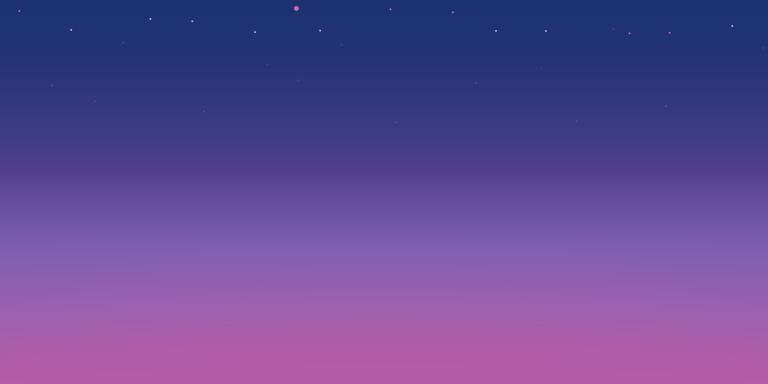
Write a Shadertoy shader that draws this background.

```glsl
// Dusk sky: a vertical gradient from deep blue through violet to pink,
// with the pink domed slightly toward the centre. Hashed stars are spread
// one per column: a bright row near the top and fainter ones below.
#define BRIGHT_STARS 13
#define FAINT_STARS 14
#define STAR_RADIUS 0.0024
#define DOME_BEND 0.04
#define ORB_POS vec2(0.386, 0.978)
#define ORB_RADIUS 0.0062

const vec3 PINK = vec3(0.84, 0.42, 0.76);
const vec3 PALE = vec3(0.76, 0.78, 0.88);

// Three random values in 0..1 from one seed
vec3 hash3(float seed) {
    vec3 p = fract(seed * vec3(0.1031, 0.1030, 0.0973));
    p += dot(p, p.yzx + 33.33);
    return fract((p.xxy + p.yzz) * p.zyx);
}

// Sky colour by height, 0 at the bottom and 1 at the top
vec3 skyColor(float height) {
    const int STOPS = 9;
    float heights[STOPS] = float[](0.0, 0.10, 0.216, 0.357, 0.5, 0.55, 0.656, 0.87, 1.0);
    vec3 colors[STOPS] = vec3[](
        vec3(0.71, 0.36, 0.65), vec3(0.69, 0.36, 0.66), vec3(0.61, 0.38, 0.69),
        vec3(0.50, 0.37, 0.69), vec3(0.37, 0.29, 0.60), vec3(0.32, 0.25, 0.56),
        vec3(0.24, 0.23, 0.51), vec3(0.13, 0.20, 0.45), vec3(0.11, 0.20, 0.44));
    vec3 color = colors[0];
    for (int i = 1; i < STOPS; i++) {
        float t = clamp((height - heights[i - 1]) / (heights[i] - heights[i - 1]), 0.0, 1.0);
        color = mix(color, colors[i], t);
    }
    return color;
}

// Antialiased disc coverage
float disc(vec2 p, vec2 center, float radius, float pixel) {
    return clamp((radius - length(p - center)) / pixel + 0.5, 0.0, 1.0);
}

void mainImage(out vec4 fragColor, in vec2 fragCoord) {
    vec2 uv = fragCoord / iResolution.xy;
    float aspect = iResolution.x / iResolution.y;
    float pixel = 1.0 / iResolution.y;
    vec2 p = vec2(uv.x * aspect, uv.y);

    // Gradient, with the lower bands sinking toward both sides
    float side = 2.0 * uv.x - 1.0;
    float bend = DOME_BEND * side * side * (1.0 - smoothstep(0.1, 0.45, uv.y));
    vec3 color = skyColor(uv.y + bend);

    // Bright stars close to the top edge
    for (int i = 0; i < BRIGHT_STARS; i++) {
        vec3 rnd = hash3(float(i) + 7.0);
        float column = (float(i) + 0.2 + 0.6 * rnd.x) / float(BRIGHT_STARS);
        vec2 center = vec2(column * aspect, 0.98 - 0.07 * rnd.y);
        vec3 tint = rnd.z < 0.5 ? PINK : PALE;
        color = mix(color, tint, 0.9 * disc(p, center, STAR_RADIUS, pixel));
    }

    // Faint stars that fade toward the violet band
    for (int i = 0; i < FAINT_STARS; i++) {
        vec3 rnd = hash3(float(i) + 61.0);
        float column = (float(i) + rnd.x) / float(FAINT_STARS);
        vec2 center = vec2(column * aspect, mix(0.56, 0.93, rnd.y));
        float glow = mix(0.15, 0.3, rnd.z);
        color = mix(color, PINK, glow * disc(p, center, STAR_RADIUS, pixel));
    }

    // Single large pink star
    vec2 orb = vec2(ORB_POS.x * aspect, ORB_POS.y);
    color = mix(color, PINK, 0.95 * disc(p, orb, ORB_RADIUS, pixel));

    fragColor = vec4(color, 1.0);
}
```
